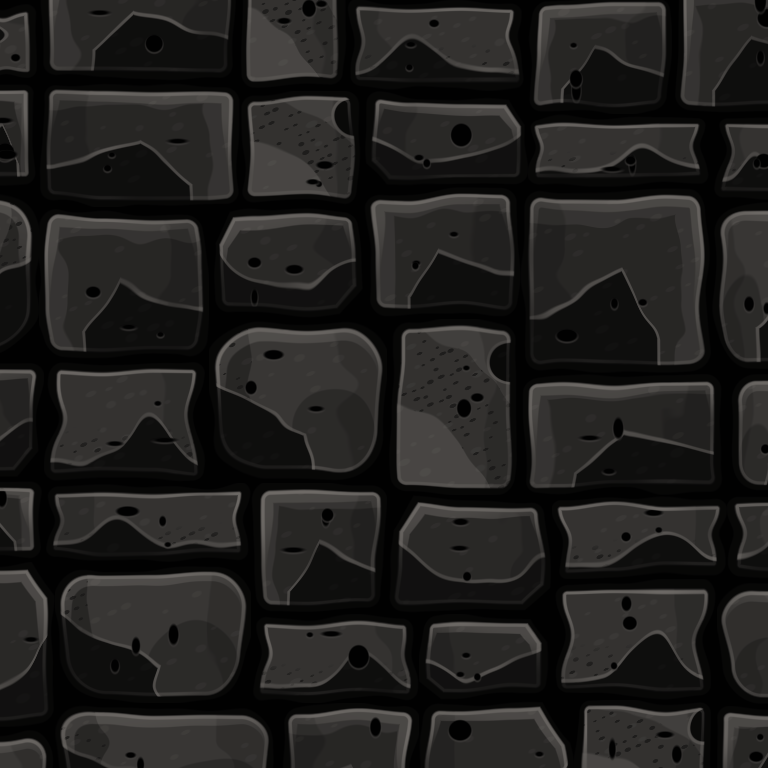
A three.js fragment shader for this texture:

```glsl
// Dark cartoon stone wall: irregular blocks with black joints, pale rims and chipped facets.
// A pinwheel tiling with random cuts gives the blocks; each block picks one of five carvings,
// drawn with distance functions, then gets flecks, specks and pits.
varying vec2 vUv;

vec2 hash2(vec2 p) {
  vec3 a = fract(p.xyx * vec3(0.1031, 0.1030, 0.0973));
  a += dot(a, a.yzx + 33.33);
  return fract((a.xx + a.yz) * a.zy);
}

float noise(vec2 p) {
  vec2 i = floor(p), f = fract(p);
  f = f * f * (3.0 - 2.0 * f);
  return mix(mix(hash2(i).x, hash2(i + vec2(1, 0)).x, f.x),
             mix(hash2(i + vec2(0, 1)).x, hash2(i + 1.0).x, f.x), f.y);
}

float fill(float d) { return smoothstep(0.0013, -0.0013, d); }
float stroke(float d, float w) { return smoothstep(w, w * 0.25, abs(d)); }
float bump(float x, float w) { return exp(-x * x / (w * w)); }

float ellipse(vec2 p, vec2 r) { return (length(p / r) - 1.0) * min(r.x, r.y); }

float roundBox(vec2 p, vec2 b, float r) {
  vec2 q = abs(p) - b + r;
  return length(max(q, 0.0)) + min(max(q.x, q.y), 0.0) - r;
}

// Small slanted grains, one at most per cell
float grains(vec2 p, float cells, float share) {
  p = mat2(0.9, -0.4, 0.4, 0.9) * p * cells;
  vec2 h = hash2(floor(p) + 70.0), q = fract(p) - 0.5 - (h - 0.5) * 0.3;
  float d = length(q * vec2(1.0, 1.5 + h.x)) - 0.16 - 0.2 * h.y;
  return smoothstep(0.08, -0.08, d) * step(hash2(floor(p) + 9.0).x, share);
}

// Block between the four cuts around the upper right corner of cell c
vec4 blockBounds(vec2 c) {
  float a = hash2(c).x, r = hash2(c + vec2(1, 0)).x;
  float t = hash2(c + vec2(0, 1)).x, o = hash2(c + 1.0).x;
  vec4 cuts = mod(c.x + c.y, 2.0) < 0.5 ? vec4(a, r, o, t) : vec4(t, a, r, o);
  return vec4(c, c + 1.0) + 0.2 + 0.6 * cuts;
}

float stoneTone(vec2 p, vec2 b, vec2 id) {
  vec2 pick = hash2(id + 5.3);
  float small = min(b.x, b.y), kind = floor(pick.x * 5.0);
  if (max(b.x / b.y, b.y / b.x) > 2.1) kind = 0.0;
  if (pick.y < 0.4) p.x = -p.x;
  vec2 flat_p = p;
  p += 0.012 * (vec2(noise(vUv * 15.0), noise(vUv * 15.0 + 40.0)) - 0.5);
  if (kind < 0.5 && b.y > b.x) { p = p.yx; b = b.yx; }
  vec2 q = p / b, u = q * 0.5 + 0.5;
  float wob = 0.1 * (noise(vUv * 28.0 + 7.0) - 0.5);
  float d = roundBox(p, b, small * 0.16), body, facet, shade = 0.055;
  float top = smoothstep(-0.3, 1.0, (flat_p / b).y - 0.35 * q.x), band = 0.0, specks = 0.0;

  if (kind < 0.5) {            // plank with hollow ends and a dark mound
    d = roundBox(p, b - vec2(small * 0.22 * bump(q.y - 0.1, 0.5), 0.0), small * 0.1);
    body = 0.2;
    facet = (u.y - 0.1 - 0.45 * bump(u.x - 0.66, 0.19) - wob) * b.y * 1.4;
    specks = smoothstep(0.5, 0.2, u.y);
  } else if (kind < 1.5) {     // pale block with a speckled diagonal and a bite
    float upper = (1.0 - 0.5 * u.x * u.x + wob - u.y) * b.y * 1.6;
    float lower = (u.y - 0.55 + 0.85 * u.x * u.x + wob) * b.y * 1.4;
    specks = fill(-upper) * fill(-lower);
    body = mix(mix(0.25, 0.275, fill(lower)), 0.195, specks);
    facet = ellipse(p - b * vec2(1.02, 0.6), small * vec2(0.42, 0.36));
    shade = 0.035;
  } else if (kind < 2.5) {     // boulder with a broken lower corner
    d = roundBox(p, b * vec2(1.0 + 0.05 * q.y, 1.0), small * 0.6);
    specks = fill((u.x - 0.24 + 0.1 * u.y + wob) * b.x * 2.0);
    body = mix(0.215, 0.15, specks);
    body = mix(body, 0.155, 0.8 * fill(ellipse(p - b * vec2(0.45, -0.5), b * vec2(0.5, 0.65))));
    facet = max((u.y - 0.6 + 0.65 * u.x + wob) * b.y * 1.5, (u.x - 0.55 + wob) * b.x * 2.0);
    band = 0.09;
  } else if (kind < 3.5) {     // framed block with a dark peak
    body = mix(0.205, 0.15, fill(max(0.13 - u.x + wob, u.y - 0.85 - wob) * small * 2.0));
    float slope = u.x < 0.48 ? 1.7 : 0.5;
    facet = max((u.y - 0.54 + slope * abs(u.x - 0.48) - wob) * b.y * 1.3, (0.24 - u.x) * b.x * 2.0);
    band = 0.08;
  } else {                     // slab with cut corners and a dark foot
    d = max(d, dot(p - b * vec2(-1, 1), vec2(-0.85, 0.53)) + 0.32 * small);
    d = max(d, dot(p - b * vec2(1, -1), vec2(0.7, -0.7)) + 0.3 * small);
    body = 0.158;
    facet = (u.y - 0.17 - 0.4 * exp(-u.x * 4.0) - 0.3 * smoothstep(0.65, 1.0, u.x) - wob) * b.y * 1.4;
    shade = 0.065;
    band = 0.13;
  }

  // Surface: side shadow, rim band, flecks and specks
  float patchy = noise(vUv * 22.0 + 90.0);
  float tone = body * (1.0 - 0.15 * fill((0.8 - u.x + wob * 2.0) * b.x));
  tone += band * top * fill(-d - 0.004 - 0.012 * top + wob * 0.03);
  tone += 0.022 * grains(vUv, 45.0, 0.3);
  tone = mix(tone, 0.095, 0.8 * specks * grains(vUv + 3.0, 75.0, 0.6));

  // Dark facet and its pale ridge
  tone = mix(tone, shade + 0.012 * grains(vUv, 38.0, 0.4), fill(facet));
  tone = mix(tone, 0.36, stroke(facet - 0.0015, 0.003) * (0.25 + 0.65 * patchy));

  // Pits with a lit lower lip
  for (int i = 0; i < 3; i++) {
    vec2 h = hash2(id * 3.1 + float(i) * 17.0), g = hash2(h * 91.0 + 2.0);
    vec2 r = vec2(0.004 + 0.011 * g.x * g.x, 0.003 + 0.012 * g.y * g.y * g.y);
    vec2 at = flat_p - (h - 0.5) * 1.5 * (flat_p.x == p.x ? b : vec2(small));
    tone = mix(tone, 0.25, 0.6 * fill(ellipse(at + vec2(0.0, 0.0015), r + 0.001)));
    tone = mix(tone, 0.005, fill(ellipse(at, r)));
  }

  // Pale outline, then the joint with a faint smudge around the stone
  float rim = stroke(d + 0.0032, 0.0032) * (0.12 + 0.55 * top + 0.35 * patchy);
  tone = mix(tone, 0.42, rim * (1.0 - 0.6 * fill(facet)));
  float joint = 0.004 + 0.022 * fill(d - 0.004 - 0.008 * patchy);
  return mix(joint, tone, fill(d));
}

void main() {
  vec2 scale = vec2(4.9, 6.3), grid = vUv * scale + 20.0;
  vec2 center = grid, size = vec2(1.0), id = vec2(0.0);
  for (int k = 0; k < 4; k++) {
    vec2 c = floor(grid) - vec2(mod(float(k), 2.0), floor(float(k) / 2.0));
    vec4 box = blockBounds(c);
    if (all(greaterThanEqual(grid, box.xy)) && all(lessThan(grid, box.zw))) {
      center = (box.xy + box.zw) * 0.5;
      size = (box.zw - box.xy) * 0.5;
      id = c;
    }
  }
  float tone = stoneTone((grid - center) / scale, size / scale - 0.0125, id);
  gl_FragColor = vec4(tone * vec3(1.02, 0.985, 0.95), 1.0);
}
```
